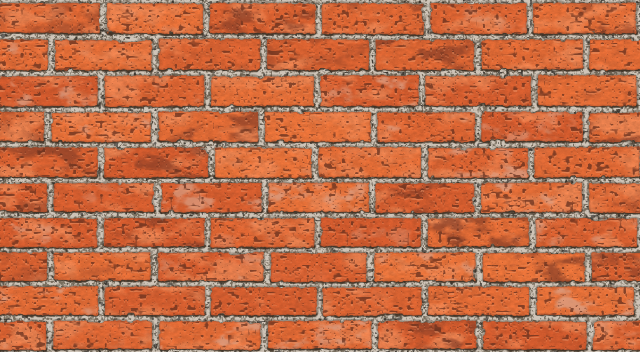
Reproduce this texture procedurally as a Shadertoy shader.

```glsl
// Weathered orange brick wall in running bond: ten courses of about six bricks.
// Each brick is a rounded box with jittered joints and ragged edges; layered
// value noise adds pits, pale bloom, dark smudges and gritty mortar.

float hash(vec2 p) {
    vec3 v = fract(vec3(p.xyx) * 0.1031);
    v += dot(v, v.yzx + 33.33);
    return fract((v.x + v.y) * v.z);
}

float noise(vec2 p) {
    vec2 i = floor(p), f = fract(p);
    f = f * f * (3.0 - 2.0 * f);
    return mix(mix(hash(i), hash(i + vec2(1, 0)), f.x),
               mix(hash(i + vec2(0, 1)), hash(i + vec2(1, 1)), f.x), f.y);
}

float fbm(vec2 p) {
    float sum = 0.0, amp = 0.533;
    for (int k = 0; k < 4; k++) {
        sum += amp * noise(p);
        p = mat2(1.6, 1.2, -1.2, 1.6) * p + 7.3;
        amp *= 0.5;
    }
    return sum;
}

float roundBox(vec2 p, vec2 halfSize, float r) {
    vec2 q = abs(p) - halfSize + r;
    return length(max(q, 0.0)) + min(max(q.x, q.y), 0.0) - r;
}

// Position of the i-th upright joint of a course, in brick lengths
float jointX(float i, float row) {
    return i + 0.05 * (hash(vec2(i + 20.0, row + 3.0)) - 0.5);
}

// Depth of small, horizontally stretched holes in the brick face
float pits(vec2 p) {
    float cluster = 0.12 * (noise(p * 1.7 + 40.0) - 0.5);
    return smoothstep(0.73, 0.92, noise(p * vec2(8.0, 13.0)) + cluster)
         + 0.6 * smoothstep(0.77, 0.95, noise(p * vec2(15.0, 22.0) + 9.0) + cluster);
}

vec3 mortarColor(vec2 p, vec2 rel, float d) {
    float grit = 0.55 * noise(p * 17.0) + 0.45 * noise(p * 31.0 + 5.0);
    vec3 col = mix(vec3(0.47, 0.43, 0.37), vec3(0.81, 0.77, 0.72), smoothstep(0.22, 0.58, grit));
    col *= 1.0 - 0.5 * smoothstep(0.72, 0.9, noise(p * vec2(12.0, 15.0) + 60.0));
    // Shade under the brick, weaker along the other sides
    float side = mix(0.4, 0.95, smoothstep(0.3, 0.4, rel.y));
    float shade = side * (1.0 - smoothstep(0.01, 0.075, d + 0.05 * (noise(p * 7.0) - 0.5)));
    return mix(col, vec3(0.24, 0.19, 0.14), shade);
}

vec3 brickColor(vec2 p, vec2 id, float d) {
    float tone = hash(id + 51.0), age = hash(id + 87.0);
    vec2 s = p + 13.0 * vec2(tone, age);
    float cloud = fbm(s * vec2(1.1, 1.9));

    // Base clay: redder or lighter from brick to brick
    vec3 col = mix(vec3(0.80, 0.34, 0.17), vec3(0.89, 0.44, 0.22), tone);
    col = mix(col, vec3(0.90, 0.52, 0.33), 0.75 * smoothstep(0.48, 0.72, cloud));
    col *= 0.90 + 0.22 * fbm(p * vec2(9.0, 14.0));

    // Pale bloom and dark smudges, on some bricks only
    float bloom = smoothstep(0.56, 0.78, fbm(s * vec2(1.6, 2.6) + 30.0));
    col = mix(col, vec3(0.85, 0.63, 0.53), 0.75 * bloom * smoothstep(0.45, 0.8, age));
    float soot = smoothstep(0.48, 0.72, fbm(s * vec2(1.5, 2.8) + 70.0));
    col = mix(col, vec3(0.50, 0.23, 0.15), 0.65 * soot * smoothstep(0.55, 0.1, age));

    // Pits, with a lit lower lip
    float hole = pits(p), lip = pits(p - vec2(0.0, 0.045));
    col = mix(col, vec3(0.93, 0.60, 0.42), 0.45 * clamp(lip - hole, 0.0, 1.0));
    col = mix(col, vec3(0.40, 0.19, 0.12), 0.75 * clamp(hole, 0.0, 1.0));

    // Worn darker rim
    return mix(col, vec3(0.62, 0.28, 0.16), 0.45 * smoothstep(-0.06, 0.0, d));
}

void mainImage(out vec4 fragColor, in vec2 fragCoord) {
    // One unit is the height of a course; y runs downward
    float px = 10.0 / iResolution.y;
    vec2 p = vec2(fragCoord.x, iResolution.y - fragCoord.y) * px;
    vec2 wall = p - vec2(0.0, 0.12 * sin(0.314 * p.y));

    // Find the brick between its two jittered joints
    float row = floor(wall.y);
    float x = wall.x / 3.06 - (mod(row, 2.0) < 0.5 ? 0.944 : 0.457);
    float i = floor(x);
    if (x < jointX(i, row)) i -= 1.0;
    else if (x >= jointX(i + 1.0, row)) i += 1.0;
    float left = jointX(i, row), right = jointX(i + 1.0, row);
    vec2 id = vec2(i + 20.0, row + 3.0);

    // Brick outline: slight tilt, size changes, ragged edges and chips
    vec2 rel = vec2((x - 0.5 * (left + right)) * 3.06, wall.y - row - 0.5);
    rel.y += 0.014 * (hash(id + 11.0) - 0.5) * rel.x + 0.03 * (hash(id + 23.0) - 0.5);
    vec2 halfSize = vec2(0.5 * (right - left) * 3.06 - 0.085 - 0.03 * hash(id + 31.0),
                         0.405 + 0.02 * hash(id + 43.0));
    float d = roundBox(rel, halfSize, 0.04);
    d += 0.035 * (noise(p * 8.0) - 0.5) + 0.025 * (noise(p * 19.0) - 0.5);
    d += 0.06 * smoothstep(0.78, 0.95, noise(p * 3.5 + 17.0));

    float face = 1.0 - smoothstep(-0.6 * px, 0.6 * px, d);
    vec3 col = mix(mortarColor(p, rel, d), brickColor(p, id, d), face);
    fragColor = vec4(clamp(col, 0.0, 1.0), 1.0);
}
```
